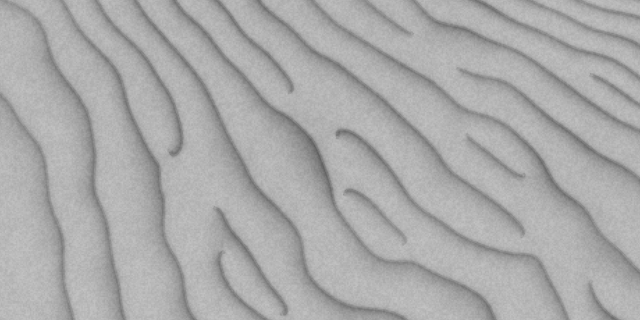
Reproduce this texture procedurally as a WebGL 1 fragment shader.

```glsl
precision highp float;
uniform vec2 u_resolution;

float hash(vec2 p) {
  return fract(sin(dot(p, vec2(12.99, 78.23))) * 43758.5);
}

// Smooth value noise in -1..1
float noise(vec2 p) {
  vec2 i = floor(p);
  vec2 f = fract(p);
  f = f * f * (3.0 - 2.0 * f);
  float low = mix(hash(i), hash(i + vec2(1.0, 0.0)), f.x);
  float high = mix(hash(i + vec2(0.0, 1.0)), hash(i + vec2(1.0, 1.0)), f.x);
  return 2.0 * mix(low, high, f.y) - 1.0;
}

// Turns around a point; one whole turn adds one ripple
float swirl(vec2 p) {
  return atan(p.y, p.x + 1e-5) / 6.28318;
}

// Pairs of opposite swirls make crests fork and end
float forks(vec2 p) {
  float sum = 0.0;
  float side = 1.0;
  for (int i = 0; i < 8; i++) {
    float k = float(i);
    vec2 center = vec2(0.6 + 0.19 * k, 0.1 + 0.85 * fract(0.4 + 0.618 * k));
    float reach = mix(0.14, 0.08, center.y);
    vec2 along = reach * normalize(vec2(0.3 + 0.45 * center.x, -0.7));
    sum += side * (swirl(p - center - along) - swirl(p - center + along));
    side = -side;
  }
  return sum;
}

// Ripple count: upright at the left, slanted and finer to the upper right
float ripplePhase(vec2 p) {
  float y4 = p.y * p.y * p.y * p.y;
  float slant = mix(1.9 * y4, 4.4 * p.y, smoothstep(0.0, 1.0, p.x));
  float distant = 2.6 * smoothstep(0.8, 2.0, p.x) * y4;
  float wobble = 0.36 * noise(p * 3.3 + 4.7) + 0.13 * noise(p * 7.5 + 19.0);
  return 0.4 + 3.8 * p.x + slant + distant + wobble + forks(p);
}

// Phase difference with whole steps removed
float wrapped(float d) {
  return d - floor(d + 0.5);
}

float rippleSlope(vec2 p, float phase) {
  float e = 0.002;
  float dx = wrapped(ripplePhase(p + vec2(e, 0.0)) - phase);
  float dy = wrapped(ripplePhase(p + vec2(0.0, e)) - phase);
  return max(length(vec2(dx, dy)) / e, 0.5);
}

// Shade builds toward the crest, then drops into the lit trough
float rippleShade(float phase, float slope) {
  float f = fract(phase);
  float before = (1.0 - f) / slope;
  float after = f / slope;
  float face = 0.035 * f * f + 0.17 * pow(f, 4.5);
  float trough = 0.045 * exp(-f * 9.0);
  float edge = smoothstep(0.007, 0.0, before);
  float line = 0.13 * exp(-min(before, after * 2.5) / 0.009);
  return mix(face + trough, 0.045, edge) + line;
}

void main() {
  vec2 p = gl_FragCoord.xy / u_resolution.y;
  float phase = ripplePhase(p);
  float slope = rippleSlope(p, phase);

  // Ripple shading, weaker at the left and calm at the fork points
  float shade = rippleShade(phase, slope);
  shade = mix(shade, 0.1, smoothstep(20.0, 45.0, slope));
  float contrast = mix(0.75, 1.05, smoothstep(0.0, 0.8, p.x));
  contrast *= 1.0 + 0.25 * noise(p * 4.0 + 31.0);

  // Sand grain and broad tone
  float grain = 0.028 * noise(p * 230.0) + 0.016 * noise(p * 105.0 + 7.0);
  float tone = 0.012 * noise(p * 2.2 + 11.0) + 0.008 * noise(p * 24.0);

  float sand = 0.725 - contrast * shade + grain + tone;
  gl_FragColor = vec4(vec3(sand), 1.0);
}
```
